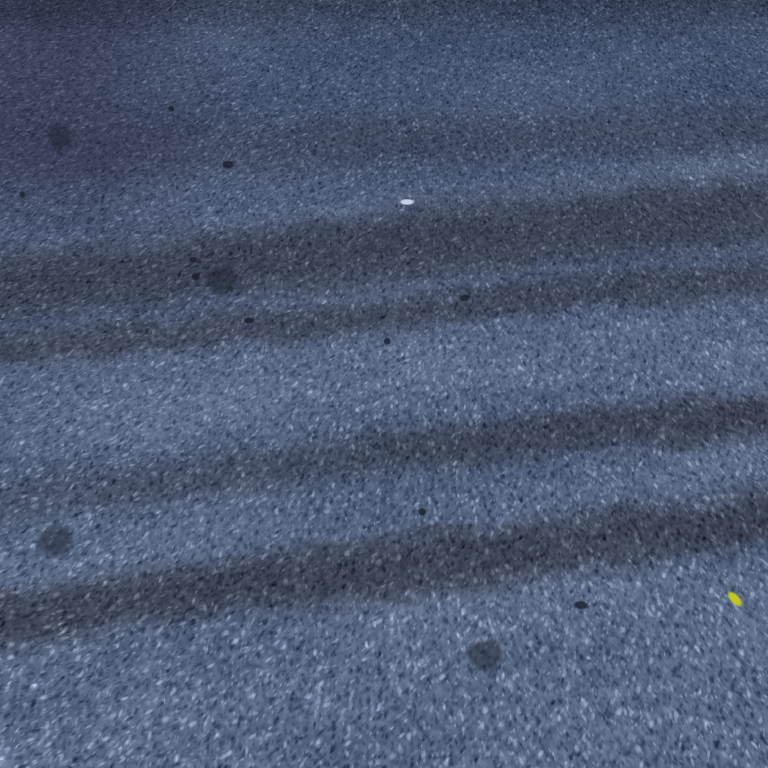
Reproduce this texture procedurally as a three.js fragment shader.

```glsl
// Worn blue-grey asphalt seen at a slant: leaning stone chips on a foreshortened
// ground plane, crossed by slanting dark tyre bands, with stains, pits and a leaf.
// Chips are scattered ellipses in hashed cells; the bands are noisy soft lines.
varying vec2 vUv;

vec3 hash3(vec2 p) {
  vec3 q = fract(p.xyx * vec3(0.1031, 0.1030, 0.0973));
  q += dot(q, q.yxz + 33.33);
  return fract((q.xxy + q.yzz) * q.zyx);
}

float noise(vec2 p) {
  vec2 i = floor(p), f = fract(p);
  f = f * f * (3.0 - 2.0 * f);
  float low = mix(hash3(i).x, hash3(i + vec2(1.0, 0.0)).x, f.x);
  float high = mix(hash3(i + vec2(0.0, 1.0)).x, hash3(i + 1.0).x, f.x);
  return mix(low, high, f.y);
}

float fbm(vec2 p) {
  float sum = 0.0, weight = 0.5;
  for (int i = 0; i < 4; i++) {
    sum += weight * noise(p);
    p = p * 2.03 + 17.3;
    weight *= 0.5;
  }
  return sum / 0.9375;
}

vec2 rotate(vec2 p, float angle) {
  float c = cos(angle), s = sin(angle);
  return vec2(c * p.x + s * p.y, c * p.y - s * p.x);
}

// Light and dark elongated stones, signed around zero
float chips(vec2 p, float lean) {
  vec2 cell = floor(p);
  float sum = 0.0;
  for (int j = -1; j <= 1; j++) {
    for (int i = -1; i <= 1; i++) {
      vec2 c = cell + vec2(float(i), float(j));
      vec3 h = hash3(c);
      vec3 shape = hash3(c + 71.7);
      vec2 d = rotate(p - c - h.xy, lean + (shape.x - 0.5) * 1.3);
      float r = length(d * vec2(1.5, 2.3 + 1.6 * shape.y));
      sum += (h.z * h.z * 1.6 - 0.55) * (1.0 - smoothstep(0.25, 1.0, r));
    }
  }
  return sum;
}

// Soft line running from one height at the left edge to another at the right
float band(vec2 p, float left, float right, float halfWidth) {
  float d = abs(p.y - mix(left, right, p.x));
  return 1.0 - smoothstep(halfWidth * 0.3, halfWidth * 1.6, d);
}

float blob(vec2 p, vec2 center, vec2 radius) {
  return 1.0 - smoothstep(0.6, 1.15, length((p - center) / radius));
}

void main() {
  vec2 uv = vUv;

  // Foreshortened ground plane
  float shrink = 1.0 - 0.4 * uv.y;
  vec2 ground = vec2(uv.x - 0.5, uv.y) / shrink;
  float lean = mix(0.75, 1.75, uv.x);

  // Broad light and shade, drawn out along the tyre direction
  vec2 along = vec2(uv.x, uv.y - 0.11 * uv.x);
  float mottle = fbm(along * vec2(4.0, 17.0) + 5.0) - 0.5;
  float ragged = fbm(uv * vec2(22.0, 45.0)) - 0.5;
  vec2 wavy = uv + vec2(0.0, 0.022 * mottle + 0.025 * ragged);

  vec3 color = mix(vec3(0.355, 0.415, 0.525), vec3(0.285, 0.338, 0.445),
                   smoothstep(0.2, 0.9, uv.y));
  color += 0.10 * mottle;
  color += 0.05 * band(wavy, 0.66, 0.79, 0.022) * (0.4 + 0.6 * uv.x);
  color += 0.04 * band(wavy, 0.47, 0.57, 0.05);

  // Tyre bands, shaded upper left corner and far edge
  float dark = 0.85 * band(wavy, 0.625, 0.73, 0.042);
  dark = max(dark, 0.72 * band(wavy, 0.545, 0.64, 0.023));
  dark = max(dark, mix(0.4, 1.0, uv.x) * band(wavy, 0.345, 0.465, 0.029));
  dark = max(dark, 0.95 * band(wavy, 0.195, 0.325, 0.037));
  dark = max(dark, 0.4 * band(wavy, 0.80, 0.83, 0.03));
  color = mix(color, vec3(0.225, 0.245, 0.300), 0.85 * dark);
  float corner = (1.0 - smoothstep(0.1, 0.34, uv.x + 0.15 * mottle))
               * smoothstep(0.66, 0.8, uv.y);
  color = mix(color, vec3(0.225, 0.245, 0.345), 0.75 * corner);
  color *= 1.0 - 0.2 * smoothstep(0.94, 1.0, wavy.y);

  // Stone grain, calmer in the distance and in the shade
  float grain = 0.19 * chips(ground * 82.0, lean)
              + 0.14 * chips(ground * 145.0 + 31.0, lean)
              + 0.11 * (noise(ground * vec2(190.0, 150.0)) - 0.5);
  grain *= mix(1.1, 0.65, uv.y) * (1.0 - 0.2 * dark - 0.25 * corner);
  color += grain * vec3(0.97, 1.0, 1.05);

  // Scattered stains and small pits
  vec2 rough = uv + 0.014 * vec2(ragged, mottle);
  for (int i = 0; i < 14; i++) {
    vec3 h = hash3(vec2(float(i) * 3.7 + 2.0, 9.0));
    float stain = i < 4 ? 1.0 : 0.0;
    vec2 size = mix(vec2(0.005 + 0.008 * h.z, 0.006), vec2(0.027, 0.025), stain);
    vec2 spot = vec2(h.x, 0.08 + 0.78 * h.y);
    float cover = blob(rough, spot, size * (1.0 - 0.35 * spot.y));
    color = mix(color, vec3(0.10, 0.12, 0.16), cover * mix(0.8, 0.45, stain));
  }

  // One pale flake and one yellow leaf
  color = mix(color, vec3(0.78, 0.82, 0.90), blob(uv, vec2(0.53, 0.737), vec2(0.010, 0.004)));
  vec2 leaf = rotate(uv - vec2(0.957, 0.22), -0.8);
  color = mix(color, vec3(0.76, 0.78, 0.12), blob(leaf, vec2(0.0), vec2(0.013, 0.006)));

  gl_FragColor = vec4(clamp(color, 0.0, 1.0), 1.0);
}
```
